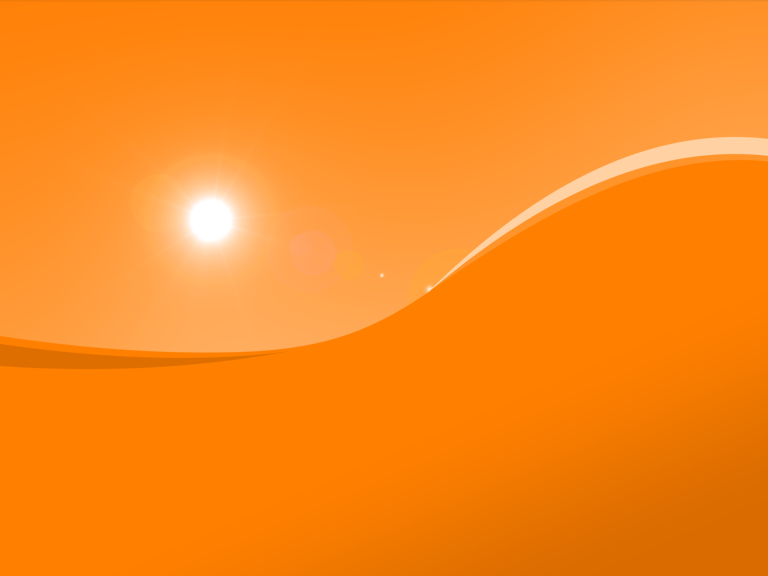
Give the GLSL for this background, as a Shadertoy shader.

```glsl
// Orange sky with a flaring sun above a smooth rolling wave with ribbon highlights.

// Coordinates: canvas height is 1, width is ASPECT, origin at the lower left.
const float ASPECT = 4.0 / 3.0;

const vec3 SKY_DEEP = vec3(1.0, 0.505, 0.03);
const vec3 SKY_PALE = vec3(1.0, 0.66, 0.335);
const vec3 HILL_BRIGHT = vec3(1.0, 0.5, 0.0);
const vec3 HILL_SHADE = vec3(0.85, 0.42, 0.0);
const vec3 FOLD_DARK = vec3(0.87, 0.43, 0.0);
const vec3 RIBBON_LIGHT = vec3(1.0, 0.82, 0.64);
const vec3 RIBBON_MID = vec3(1.0, 0.58, 0.17);
const vec3 GHOST_PINK = vec3(1.0, 0.62, 0.50);
const vec3 GHOST_AMBER = vec3(1.0, 0.66, 0.18);

const vec2 SUN = vec2(0.3663, 0.618);
const float RING_RADIUS = 0.111;
const float RIBBON_START = 0.7465;
const float FOLD_END = 0.4948;

// Wave crest knots: x, height, slope.
const int KNOTS = 5;
const vec3 CREST[KNOTS] = vec3[KNOTS](
    vec3(0.0, 0.4167, -0.15), vec3(0.3559, 0.388, 0.0),
    vec3(0.5903, 0.4149, 0.31), vec3(0.7465, 0.4948, 0.70),
    vec3(1.2847, 0.7222, 0.0));

// Lens ghosts: centre, radius, opacity (negative opacity selects pink).
const int GHOSTS = 6;
const vec4 GHOST[GHOSTS] = vec4[GHOSTS](
    vec4(0.276, 0.6476, 0.050, 0.20), vec4(0.5365, 0.5677, 0.075, -0.10),
    vec4(0.5434, 0.5608, 0.039, -0.20), vec4(0.5208, 0.5747, 0.018, -0.14),
    vec4(0.6059, 0.5399, 0.025, 0.32), vec4(0.797, 0.481, 0.087, 0.32));

// Cubic through two knots (x, height, slope).
float hermite(float x, vec3 a, vec3 b) {
    float span = b.x - a.x;
    float t = (x - a.x) / span;
    float s = 1.0 - t;
    return s * s * ((1.0 + 2.0 * t) * a.y + t * span * a.z)
         + t * t * ((1.0 + 2.0 * s) * b.y - s * span * b.z);
}

float crestHeight(float x) {
    float h = hermite(x, CREST[0], CREST[1]);
    for (int i = 1; i < KNOTS - 1; i++)
        if (x > CREST[i].x) h = hermite(x, CREST[i], CREST[i + 1]);
    return h;
}

// Antialiased coverage of the negative side of a distance.
float cover(float d, float blur) { return 1.0 - smoothstep(-blur, blur, d); }

float gauss(float d, float width) { return exp(-d * d / (width * width)); }

vec3 skyColor(vec2 p) {
    float depth = clamp((1.0 - p.y) / 0.6, 0.0, 1.1);
    float lift = pow(depth, 1.3) * mix(0.65, 1.0, smoothstep(0.0, 0.43, p.x));
    lift += 0.47 * gauss(length(p - vec2(1.32, 0.82)), 0.42);
    vec3 col = mix(SKY_DEEP, SKY_PALE, min(lift, 1.0));
    return col * mix(0.94, 1.0, smoothstep(0.0, 0.005, 1.0 - p.y));
}

vec3 addFlare(vec3 col, vec2 p, float blur) {
    // Ghost discs with faint rims
    for (int i = 0; i < GHOSTS; i++) {
        vec4 g = GHOST[i];
        float d = length(p - g.xy) - g.z;
        float alpha = abs(g.w) * (cover(d, blur * 1.5) + 0.4 * gauss(d + 0.003, 0.003));
        col = mix(col, g.w < 0.0 ? GHOST_PINK : GHOST_AMBER, alpha);
    }
    // Sun halo, ring and rays
    vec2 q = p - SUN;
    float r = length(q);
    float angle = atan(q.y, q.x);
    float rays = pow(0.5 + 0.5 * sin(angle * 9.0 + 2.0 * sin(angle * 5.0)), 12.0);
    col = mix(col, GHOST_AMBER, 0.22 * gauss(r - RING_RADIUS, 0.007));
    float glow = 1.1 * gauss(r, 0.03) + 0.62 * gauss(r, 0.075) + 0.28 * exp(-r / 0.12);
    glow += 0.07 * rays * exp(-r / 0.1);
    // Small sparks
    glow += 0.8 * gauss(length(p - vec2(0.663, 0.522)), 0.003);
    glow += 0.8 * gauss(length(p - vec2(0.7465, 0.497)), 0.006);
    return mix(col, vec3(1.0), min(glow, 1.0));
}

void mainImage(out vec4 fragColor, in vec2 fragCoord) {
    vec2 p = fragCoord / iResolution.xy * vec2(ASPECT, 1.0);
    float blur = 0.8 / iResolution.y;
    vec3 col = addFlare(skyColor(p), p, blur);

    // Ribbon along the right crest
    float ribbonTop = hermite(p.x, vec3(RIBBON_START, 0.4965, 0.98), vec3(1.276, 0.7622, 0.0));
    float ribbonLow = hermite(p.x, vec3(RIBBON_START, 0.4948, 0.85), vec3(1.276, 0.7326, 0.0));
    float onRibbon = step(RIBBON_START, p.x);
    col = mix(col, RIBBON_LIGHT, onRibbon * cover(p.y - ribbonTop, blur));
    col = mix(col, RIBBON_MID, onRibbon * cover(p.y - ribbonLow, blur));

    // Hill body, shaded toward the lower right
    float shade = smoothstep(0.97, 1.36, dot(vec2(p.x, 1.0 - p.y), vec2(0.4, 0.92)));
    vec3 hill = mix(HILL_BRIGHT, HILL_SHADE, shade);

    // Dark fold on the left
    float foldTop = hermite(p.x, vec3(0.0, 0.4028, -0.14), vec3(FOLD_END, 0.389, 0.12));
    float foldLow = hermite(p.x, vec3(0.0, 0.3646, -0.07), vec3(FOLD_END, 0.389, 0.18));
    float fold = cover(p.y - foldTop, blur) * cover(foldLow - p.y, blur);
    hill = mix(hill, FOLD_DARK, fold * step(p.x, FOLD_END));

    col = mix(col, hill, cover(p.y - crestHeight(p.x), blur));
    fragColor = vec4(col, 1.0);
}
```
